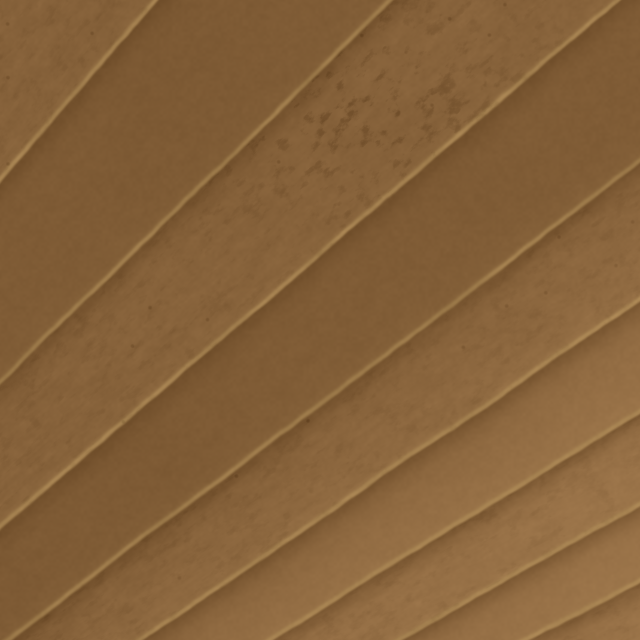
Reproduce this texture procedurally as a WebGL 1 fragment shader.

```glsl
precision highp float;
// Draws a fan of overlapping ochre plaster ribs with lit rims and soft shadows.

uniform vec2 u_resolution;

#define FAN_CENTER vec2(-1.85, -1.405)
#define FIRST_RAY 0.8714
#define RAY_STEP 0.1476
#define RAY_BEND 0.001
#define BASE_TONE 0.496
#define RIM_LIGHT 0.105
#define RIM_WIDTH 0.0040
#define SHADOW_DEPTH 0.112
#define SHADOW_WIDTH 0.017
#define GRAIN 0.034
#define PITTING 0.075

float hash(vec2 p) {
  vec3 q = fract(vec3(p.xyx) * 0.1031);
  q += dot(q, q.yzx + 33.33);
  return fract((q.x + q.y) * q.z);
}

float noise(vec2 p) {
  vec2 cell = floor(p);
  vec2 f = fract(p);
  f = f * f * (3.0 - 2.0 * f);
  float low = mix(hash(cell), hash(cell + vec2(1.0, 0.0)), f.x);
  float high = mix(hash(cell + vec2(0.0, 1.0)), hash(cell + 1.0), f.x);
  return mix(low, high, f.y);
}

float fbm(vec2 p) {
  float sum = 0.0;
  float weight = 0.5;
  for (int i = 0; i < 4; i++) {
    sum += weight * noise(p);
    p = p * 2.03 + 17.3;
    weight *= 0.5;
  }
  return sum / 0.9375;
}

// Inverse slope of one seam; the third one leans slightly out of rhythm.
float seamRay(float i) {
  float lean = 0.005 * exp(-3.0 * (i - 2.0) * (i - 2.0));
  return FIRST_RAY + RAY_STEP * i + RAY_BEND * i * (7.0 - i) - lean;
}

// Sparse round pits, each placed by its cell hash.
float specks(vec2 p) {
  vec2 cell = floor(p);
  vec2 center = 0.3 + 0.4 * vec2(hash(cell + 3.1), hash(cell + 8.7));
  float present = step(0.97, hash(cell + 21.0));
  return present * (1.0 - smoothstep(0.04, 0.2, length(fract(p) - center)));
}

vec3 plaster(float tone) {
  return vec3(0.50, 0.36, 0.21) + vec3(1.0, 0.88, 0.72) * (tone - 0.5);
}

void main() {
  vec2 uv = gl_FragCoord.xy / u_resolution;
  vec2 fan = uv - FAN_CENTER;
  float ray = fan.x / fan.y;
  float ramp = smoothstep(1.25, 1.68, ray);

  // Coordinates along and across the ribs
  vec2 grainUv = vec2(length(fan), atan(fan.y, fan.x) * 2.6);
  float wobble = 0.004 * (noise(grainUv * vec2(7.0, 9.0)) - 0.5)
               + 0.0016 * (noise(uv * 55.0) - 0.5);

  // Seams: rim light above, falling shadow below
  float rough = 1.0;
  float rim = 0.0;
  float shade = 0.0;
  for (int n = 0; n < 9; n++) {
    float i = float(n);
    float q = seamRay(i);
    float d = (fan.y * q - fan.x) / sqrt(1.0 + q * q) + wobble;
    float below = 1.0 - smoothstep(-0.004, 0.001, d);
    rough = mix(rough, mod(i, 2.0), below);
    float edge = (d - 0.0025) / RIM_WIDTH;
    rim += exp(-edge * edge);
    rim += 0.18 * exp(-max(d, 0.0) / 0.018) * (1.0 - below);
    float fall = min(d, 0.0) / SHADOW_WIDTH;
    float contact = 0.6 * exp(fall) + 0.4 * exp(-fall * fall * 0.6);
    float strength = mix(0.72, 1.0, max(mod(i, 2.0), ramp));
    shade += below * strength * contact;
  }

  // Rib tone and broad light
  float tone = BASE_TONE + 0.09 * ramp + 0.03 * rough * (1.0 - ramp);
  tone += 0.03 * (uv.x - 0.55) * (0.2 + ramp);
  tone += 0.02 * (fbm(uv * 4.0) - 0.5);
  tone += RIM_LIGHT * rim * mix(1.0, 0.55, ramp) * (0.8 + 0.4 * noise(uv * 24.0));
  tone -= SHADOW_DEPTH * shade * mix(0.78, 1.1, ramp);

  // Brushed grain and worn patches
  float brushed = fbm(grainUv * vec2(30.0, 120.0)) - 0.5;
  float fine = noise(uv * 210.0) + noise(uv * 110.0 + 9.0) - 1.0;
  tone += GRAIN * (brushed * (0.35 + 0.8 * rough) + 0.36 * fine);
  vec2 patchOffset = (uv - vec2(0.57, 0.83)) / vec2(0.2, 0.14);
  float worn = 0.3 + 0.7 * exp(-dot(patchOffset, patchOffset));
  float pits = smoothstep(0.53, 0.82, fbm(grainUv * vec2(55.0, 110.0) + 5.0));
  tone -= PITTING * pits * worn * rough;
  tone -= 0.06 * specks(uv * 45.0) * rough * (1.0 - ramp);

  // Warm plaster, with rims leaning to yellow
  vec3 color = plaster(tone) + vec3(-0.004, 0.014, -0.004) * min(rim, 1.0);
  gl_FragColor = vec4(color, 1.0);
}
```
